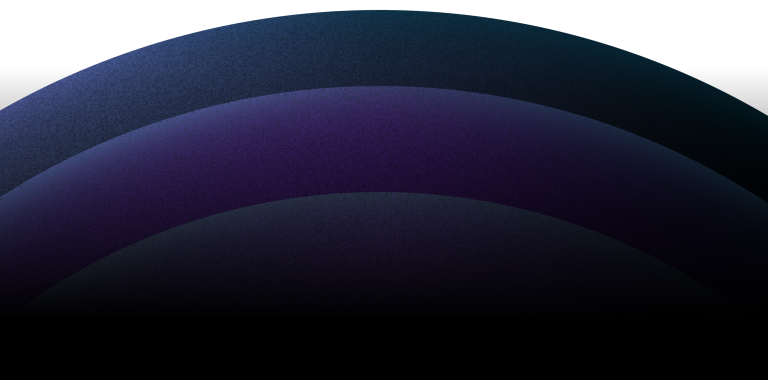
Give the GLSL for this background, as a Shadertoy shader.

```glsl
#define CENTER_X 0.988
#define FADE_TOP 0.823
#define FADE_BOTTOM 0.167
#define BASE_STRIP 0.0105
#define GRAIN_CELLS 300.0
#define GRAIN_LIGHT 0.16
#define GRAIN_SPREAD 0.022

float hash(vec2 cell) {
    vec3 p = fract(vec3(cell.xyx) * 0.1031);
    p += dot(p, p.yzx + 33.33);
    return fract((p.x + p.y) * p.z);
}

// Three color stops at x = 0, 1 and 2
vec3 ramp(vec3 left, vec3 middle, vec3 right, float x) {
    vec3 color = mix(left, middle, clamp(x, 0.0, 1.0));
    return mix(color, right, clamp(x - 1.0, 0.0, 1.0));
}

// Distance inside a disc, given its highest point and radius
float discDepth(vec2 p, float top, float radius) {
    return radius - length(p - vec2(CENTER_X, top - radius));
}

// Paint a disc whose rim light decays toward the body color
vec3 paintDisc(vec3 below, float depth, vec3 rim, vec3 body,
               float falloff, float grain, float pixel) {
    float lit = exp(-max(depth + grain * GRAIN_SPREAD, 0.0) / falloff);
    vec3 color = mix(body, rim, lit) * (1.0 + grain * GRAIN_LIGHT);
    return mix(below, color, smoothstep(-0.7 * pixel, 0.7 * pixel, depth));
}

void mainImage(out vec4 fragColor, in vec2 fragCoord) {
    float pixel = 1.0 / iResolution.y;
    vec2 p = (fragCoord - 0.5 * iResolution.xy) * pixel + vec2(1.0, 0.5);
    float grain = 2.0 * hash(floor(p * GRAIN_CELLS) + 64.0) - 1.0;
    vec3 color = vec3(1.0);

    // Outer disc: blue to teal
    vec3 rim = ramp(vec3(0.32, 0.36, 0.62), vec3(0.05, 0.20, 0.28),
                    vec3(0.01, 0.11, 0.15), p.x);
    vec3 body = ramp(vec3(0.22, 0.27, 0.42), vec3(0.10, 0.12, 0.20),
                     vec3(0.0, 0.005, 0.015), p.x);
    color = paintDisc(color, discDepth(p, 0.974, 1.995),
                      rim, body, 0.09, grain, pixel);

    // Middle disc: slate rim over purple
    rim = ramp(vec3(0.42, 0.52, 0.82), vec3(0.23, 0.25, 0.43),
               vec3(0.08, 0.19, 0.27), p.x);
    body = ramp(vec3(0.28, 0.15, 0.49), vec3(0.22, 0.09, 0.37),
                vec3(0.03, 0.01, 0.10), p.x);
    color = paintDisc(color, discDepth(p, 0.776, 1.83),
                      rim, body, 0.085, grain, pixel);

    // Inner disc: gray-blue rim over violet
    rim = ramp(vec3(0.38, 0.49, 0.66), vec3(0.27, 0.35, 0.48),
               vec3(0.07, 0.14, 0.20), p.x);
    body = ramp(vec3(0.28, 0.23, 0.50), vec3(0.31, 0.21, 0.51),
                vec3(0.07, 0.04, 0.16), p.x);
    color = paintDisc(color, discDepth(p, 0.5, 1.59),
                      rim, body, 0.07, grain, pixel);

    // Linear fade to black, then the white base strip
    color *= clamp((p.y - FADE_BOTTOM) / (FADE_TOP - FADE_BOTTOM), 0.0, 1.0);
    float strip = 1.0 - smoothstep(-0.5 * pixel, 0.5 * pixel, p.y - BASE_STRIP);
    color = mix(color, vec3(1.0), strip);

    fragColor = vec4(clamp(color, 0.0, 1.0), 1.0);
}
```
